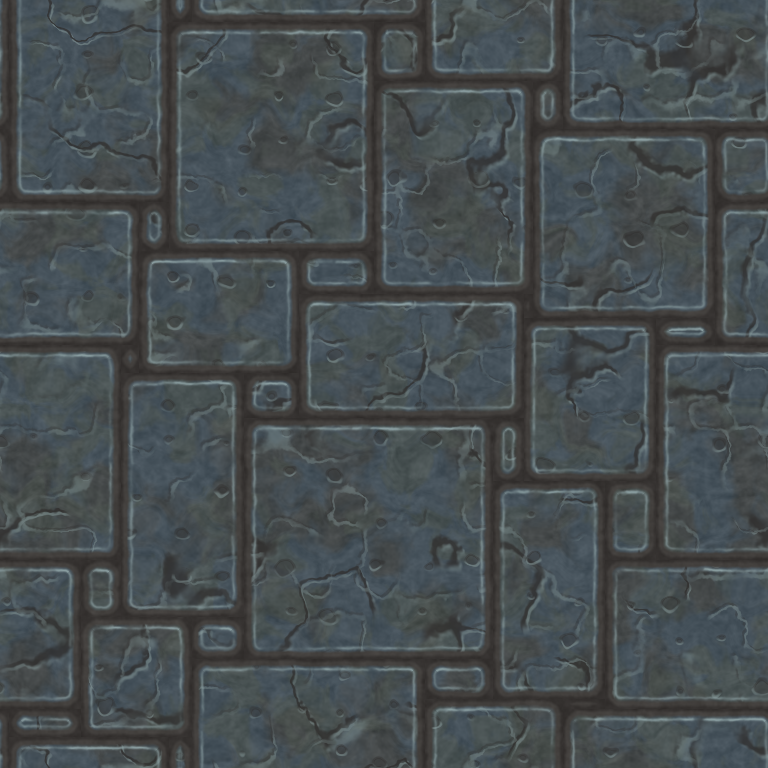
This texture is drawn by a WebGL 1 fragment shader. Its source:

```glsl
precision highp float;
// Blue-grey ashlar paving: large worn slabs and small fillers with dark joints, tiling seamlessly.
uniform vec2 u_resolution;

float hash(vec2 p) {
  return fract(sin(dot(p, vec2(127.1, 311.7))) * 43758.5);
}

float noise(vec2 p) {
  vec2 i = floor(p), f = fract(p);
  f = f * f * (3.0 - 2.0 * f);
  return mix(mix(hash(i), hash(i + vec2(1.0, 0.0)), f.x),
             mix(hash(i + vec2(0.0, 1.0)), hash(i + 1.0), f.x), f.y);
}

float fbm(vec2 p) {
  float sum = 0.0, amp = 0.533;
  for (int i = 0; i < 4; i++) {
    sum += amp * noise(p);
    p = mat2(1.6, 1.2, -1.2, 1.6) * p + 5.3;
    amp *= 0.5;
  }
  return sum;
}

// Vertical and horizontal joint k of 17, on a skewed lattice that wraps every 17 units
vec2 joint(float k) {
  k = mod(k, 17.0);
  vec2 jitter = vec2(hash(vec2(k, 3.0)), hash(vec2(k, 8.0))) - 0.5;
  return vec2(k, 4.0 * k) + 0.7 * sin(vec2(0.7392, 2.9568) * k + vec2(0.6, 2.1)) + 0.45 * jitter;
}

// Keeps the stone that contains p
void pickStone(vec2 p, vec2 low, vec2 high, float id, inout vec2 local, inout vec2 size, inout float stone) {
  vec2 q = mod(p - low, 17.0), s = mod(high - low, 17.0);
  if (q.x < s.x && q.y < s.y) {
    local = q;
    size = s;
    stone = id;
  }
}

// Jagged hairline, broken into short runs
float crack(vec2 p, float width) {
  vec2 w = p + 0.6 * vec2(fbm(p * 1.8), fbm(p * 1.8 + 31.0));
  float line = abs(noise(w * 0.8) - 0.5);
  return (1.0 - smoothstep(0.2 * width, width, line)) * smoothstep(0.36, 0.56, noise(p * 0.9 + 50.0));
}

// Chipped hollows: x is the dark bowl, y is the lit lower rim
vec2 pit(vec2 p) {
  vec2 cell = floor(p), f = fract(p);
  float r = mix(0.06, 0.21, pow(hash(cell + 4.0), 2.0));
  vec2 v = f - 0.32 - 0.36 * vec2(hash(cell + 1.0), hash(cell + 2.0));
  float d = length(v * vec2(1.0, 1.2)) + 0.12 * (noise(p * 6.0) - 0.5);
  float ring = 1.0 - smoothstep(0.01, 0.05, abs(d - r));
  float bowl = 0.45 * (1.0 - smoothstep(r - 0.03, r, d)) + 0.55 * ring * smoothstep(-0.1, 0.06, v.y);
  return vec2(bowl, ring * smoothstep(0.03, -0.08, v.y)) * step(0.5, hash(cell + 7.0));
}

void main() {
  vec2 p = 17.0 * gl_FragCoord.xy / u_resolution.y;
  float px = 17.0 / u_resolution.y;

  // Large slabs, and the small fillers left at their corners
  vec2 local = vec2(0.0), size = vec2(1.0);
  float id = 0.0;
  for (int i = 0; i < 17; i++) {
    float k = float(i);
    vec2 a = joint(k), b = joint(k + 1.0), c = joint(k + 5.0), d = joint(k + 13.0);
    pickStone(p, vec2(b.x, a.y), vec2(c.x, b.y), k, local, size, id);
    pickStone(p, a, vec2(b.x, d.y), k + 20.0, local, size, id);
  }

  // Nearly square, chipped distance in from the joint
  vec2 q = local + vec2(id * 7.3, id * 3.7);
  vec2 center = local - 0.5 * size;
  vec2 inset = 0.5 * size - abs(center);
  float edge = 0.36 - length(max(0.36 - inset, 0.0));
  edge += 0.07 * (fbm(q * 3.5) - 0.5);

  // Painted face with blue, olive and brown patches under fine brushwork
  vec2 warped = q + 0.5 * vec2(noise(q * 2.0), noise(q * 2.0 + 9.0));
  float strokes = fbm(warped * vec2(3.5, 5.0) + 23.0) - 0.5;
  float grain = 0.6 * noise(q * 9.0 + 3.0) + 0.4 * noise(q * 17.0) - 0.5;
  vec3 face = mix(vec3(0.268, 0.283, 0.285), vec3(0.272, 0.32, 0.355), smoothstep(0.3, 0.56, fbm(warped * 1.1 + 11.0)));
  face = mix(face, vec3(0.295, 0.325, 0.305), 0.6 * smoothstep(0.48, 0.66, fbm(warped * 1.7 + 40.0)));
  face += 0.11 * strokes + 0.055 * grain;

  // Cracks, flakes and pits, each with a pale lower lip
  float dark = crack(q, 0.045), lit = crack(q + vec2(-0.05, 0.07), 0.045) * (1.0 - dark);
  float flake = crack(q * 1.7 + 70.0, 0.055);
  float flakeShade = crack(q * 1.7 + vec2(70.08, 69.9), 0.06) * (1.0 - flake);
  vec2 hollow = pit(q);
  float wear = smoothstep(0.32, 0.62, fbm(q * 1.8 + 60.0));
  face = mix(face, vec3(0.18, 0.17, 0.165), max(0.7 * max(dark, hollow.x), 0.3 * flakeShade));
  face = mix(face, vec3(0.5, 0.57, 0.57), (0.15 + 0.45 * wear) * max(max(lit, hollow.y), 0.7 * flake));

  // Thin, broken bright rim, strongest along the top
  float top = step(inset.y, inset.x) * step(0.0, center.y);
  float rim = exp(-pow((edge - 0.235) / (0.028 + 0.3 * px), 2.0));
  float chips = smoothstep(0.25, 0.65, noise(q * 5.0 + 17.0));
  face = mix(face, vec3(0.56, 0.64, 0.65), rim * (0.1 + 0.4 * wear + 0.3 * chips) * mix(0.75, 1.15, top));

  // Recessed joint: dark center line and a soft brown shoulder
  vec3 mortar = mix(vec3(0.205, 0.192, 0.185), vec3(0.262, 0.25, 0.24), smoothstep(0.01, 0.1, edge));
  mortar += 0.06 * (fbm(q * 5.0 + 80.0) - 0.5) + 0.03 * grain;
  vec3 color = mix(mortar, face, smoothstep(0.14 - 0.5 * px, 0.19 + 0.5 * px, edge));
  gl_FragColor = vec4(color, 1.0);
}
```
